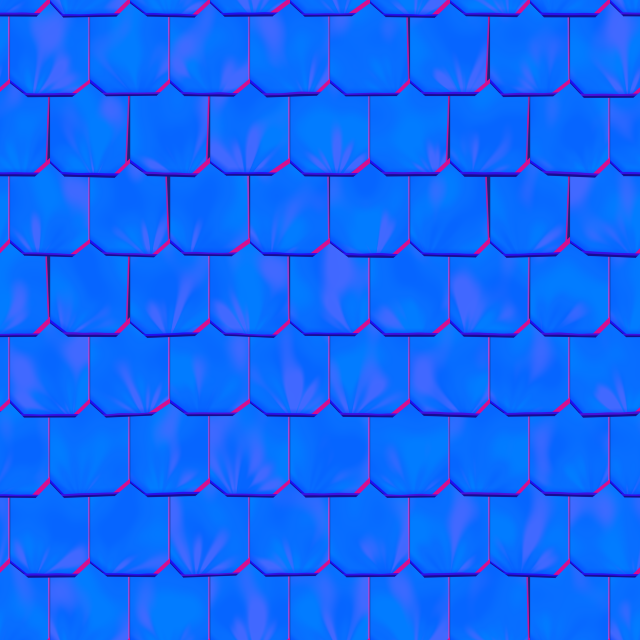
Give the GLSL for this texture map, as a Shadertoy shader.

```glsl
// Normal map of clipped-corner roof shingles in staggered rows, tiling seamlessly.

const float REPEATS = 8.0;                 // shingles across and rows down
const float APEX = 0.20;                   // height where the corner cuts meet
const vec2 ORIGIN = vec2(0.125, 0.76);     // grid offset in shingle units

const vec3 FACE    = vec3(0.03, 0.43, 1.00);
const vec3 CYAN    = vec3(0.00, 0.50, 1.00);
const vec3 VIOLET  = vec3(0.28, 0.41, 1.00);
const vec3 DEEP    = vec3(0.02, 0.30, 1.00);
const vec3 BLUE    = vec3(0.12, 0.06, 0.95);
const vec3 NAVY    = vec3(0.08, 0.05, 0.56);
const vec3 PINK    = vec3(0.70, 0.28, 0.84);
const vec3 MAGENTA = vec3(0.84, 0.06, 0.56);
const vec3 CREVICE = vec3(0.08, 0.14, 0.50);

vec4 hash4(vec2 p) {
    vec4 q = fract(p.xyxy * vec4(0.1031, 0.1030, 0.0973, 0.1099));
    q += dot(q, q.wzxy + 33.33);
    return fract((q.xxyz + q.yzzw) * q.zywx);
}

float gradientDot(vec2 cell, vec2 offset) {
    float angle = 6.28318 * hash4(cell + 7.0).x;
    return dot(vec2(cos(angle), sin(angle)), offset);
}

float gradientNoise(vec2 p) {
    vec2 i = floor(p), f = fract(p);
    vec2 u = f * f * f * (f * (f * 6.0 - 15.0) + 10.0);
    vec2 e = vec2(1.0, 0.0);
    return mix(mix(gradientDot(i, f), gradientDot(i + e, f - e), u.x),
               mix(gradientDot(i + e.yx, f - e.yx), gradientDot(i + 1.0, f - 1.0), u.x), u.y);
}

// Signed distance to the line from a to b, positive on its left
float lineDistance(vec2 p, vec2 a, vec2 b) {
    vec2 dir = normalize(b - a), v = p - a;
    return dir.x * v.y - dir.y * v.x;
}

// Colours the strip that lies within width of an edge
vec3 paintBand(vec3 base, vec3 band, float dist, float width, float soft) {
    return mix(band, base, smoothstep(width - soft, width + soft, dist));
}

// Soft dents plus creases that fan out from the lower edge
vec3 faceColour(vec2 p, vec4 rnd) {
    vec2 seed = floor(rnd.xy * 40.0) * 5.0;
    vec2 fromFoot = p - vec2(0.7 * rnd.z - 0.35, -0.02);
    float angle = atan(fromFoot.x, fromFoot.y);
    float fan = gradientNoise(vec2(angle * 3.5, 0.37) + seed.yx);
    fan *= 1.0 - smoothstep(0.25, 0.95, length(fromFoot));
    float dent = gradientNoise(p * vec2(2.3, 1.4) + seed + 0.3);
    float hue = dent + 1.1 * fan + 0.25 * (rnd.w - 0.5);
    float lift = gradientNoise(p * vec2(1.8, 1.5) + seed.yx + 3.6) - 0.5 * fan;
    vec3 c = mix(FACE, CYAN, 0.8 * smoothstep(0.0, 0.4, lift));
    c = mix(c, vec3(0.02, 0.38, 1.0), 0.7 * smoothstep(0.0, 0.4, -lift));
    return mix(c, VIOLET, 0.9 * smoothstep(0.05, 0.55, hue));
}

// One row of shingles: colour in rgb, coverage in a; y is measured from its foot
vec4 shingleRow(float x, float y, float row, float soft) {
    x -= 0.5 * mod(row, 2.0);
    vec2 id = mod(vec2(floor(x), row), REPEATS);
    vec2 p = vec2(fract(x) - 0.5, y);
    vec4 shape = hash4(id + 1.3), wear = hash4(id + 23.7);

    // Uneven foot and corner cuts
    vec2 footL = vec2(-0.5 + mix(0.16, 0.23, shape.x), mix(0.015, 0.045, shape.y));
    vec2 footR = vec2( 0.5 - mix(0.16, 0.23, shape.z), mix(0.015, 0.045, shape.w));
    float foot = lineDistance(p, footL, footR);
    float cutL = lineDistance(p, vec2(-0.5, APEX), footL);
    float cutR = lineDistance(p, footR, vec2(0.5, APEX));

    // Some side gaps open into a narrow wedge
    float wedge = 0.035 * smoothstep(0.72, 1.0, wear.x);
    float along = clamp((y - APEX) / (1.0 - APEX), 0.0, 1.0);
    float gap = 0.005 + wedge * mix(along, 1.0 - along, step(0.5, wear.y));
    float side = 0.5 - gap - p.x;
    float leftSide = p.x + 0.5;

    vec3 c = faceColour(p, hash4(id + 51.1));
    c = mix(c, DEEP, 0.65 * (1.0 - smoothstep(0.03, 0.12, min(foot, cutL))));

    // Side bevel and the crevice beside it
    float glow = 0.85 + 0.5 * gradientNoise(vec2(y * 3.0, wear.z * 30.0));
    vec3 bevel = mix(PINK, MAGENTA, smoothstep(0.0, 0.02, wedge));
    c = mix(c, paintBand(c, bevel, side, 0.020, soft), clamp(glow, 0.0, 1.0));
    c = paintBand(c, CREVICE, side, 0.0, soft);
    c = paintBand(c, CREVICE, leftSide, 0.004 * wear.w, soft);

    // Corner and foot bevels
    c = paintBand(c, BLUE, cutL, mix(0.022, 0.038, wear.z), soft);
    c = paintBand(c, NAVY, cutL, 0.010, soft);
    c = paintBand(c, MAGENTA, cutR, mix(0.040, 0.060, wear.w), soft);
    float thick = mix(0.040, 0.056, wear.y) + 0.012 * gradientNoise(vec2(p.x * 4.0, wear.x * 20.0));
    c = paintBand(c, mix(BLUE, MAGENTA, 0.25 * wear.z), foot, thick, soft);
    c = paintBand(c, NAVY, foot, 0.5 * thick, soft);

    float cover = smoothstep(-soft, soft, min(foot, min(cutL, cutR)));
    return vec4(c, cover);
}

void mainImage(out vec4 fragColor, in vec2 fragCoord) {
    vec2 p = REPEATS * fragCoord / iResolution.xy - ORIGIN;
    float soft = 0.65 * REPEATS / iResolution.y;
    float row = floor(p.y), y = p.y - row;

    // The upper row overlaps the one below, seen through its notches
    vec4 upper = shingleRow(p.x, y, row, soft);
    vec4 lower = shingleRow(p.x, y + 1.0, row - 1.0, soft);
    fragColor = vec4(mix(lower.rgb, upper.rgb, upper.a), 1.0);
}
```
